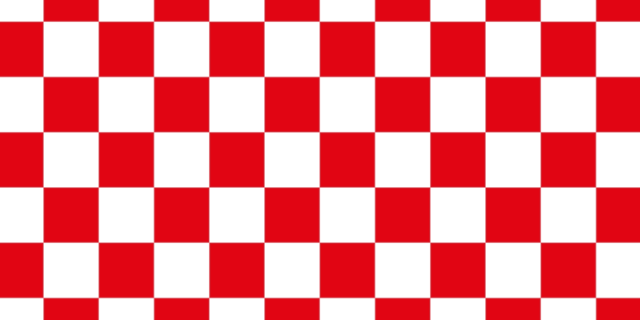
This pattern is drawn by a WebGL 1 fragment shader. Its source:

```glsl
precision highp float;

uniform vec2 u_resolution;

// Lengths are fractions of the canvas height.
const float CELL = 0.17266;                // side of one square
const vec2 GRID_ORIGIN = vec2(0.1360, 0.0688);
const float EDGE_WIDTH = 0.0052;           // soft step between colours
const float SEAM_WIDTH = 0.0030;           // dull rim on the red side

const vec3 WHITE = vec3(1.0);
const vec3 RED = vec3(0.882, 0.020, 0.075);
const vec3 SEAM_RED = vec3(0.82, 0.10, 0.15);

// Signed distance to the nearest grid line on each axis;
// the sign alternates from cell to cell.
vec2 alternatingDistance(vec2 p) {
  vec2 period = mod(p, 2.0 * CELL);
  return 0.5 * CELL - abs(period - 0.5 * CELL)
       + max(vec2(0.0), 2.0 * (period - 1.5 * CELL));
}

void main() {
  vec2 p = gl_FragCoord.xy / u_resolution.y - GRID_ORIGIN;
  vec2 d = alternatingDistance(p);

  // Multiplying the two square waves gives the checkerboard.
  float edge = max(EDGE_WIDTH, 1.0 / u_resolution.y);
  vec2 wave = clamp(2.0 * d / edge, -1.0, 1.0);
  float whiteness = 0.5 + 0.5 * wave.x * wave.y;

  // Red dulls slightly beside the grid lines.
  float lineDistance = min(abs(d.x), abs(d.y));
  float seam = 1.0 - smoothstep(0.5 * edge, 0.5 * edge + SEAM_WIDTH, lineDistance);

  vec3 red = mix(RED, SEAM_RED, seam);
  gl_FragColor = vec4(mix(red, WHITE, whiteness), 1.0);
}
```
